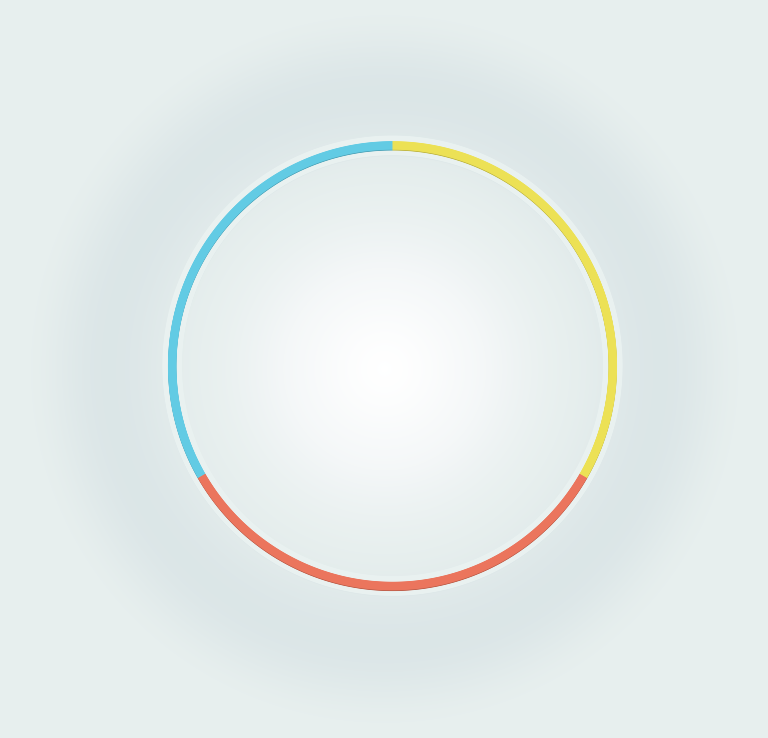
Reproduce this background procedurally as a WebGL 2 fragment shader.

```glsl
#version 300 es
precision highp float;
// A thin three-coloured ring on a pale backdrop with a soft radial glow.
// The backdrop is a radial gradient; the ring is an annulus distance split
// into three equal sectors, with a pale rim and a fine shade below it.

uniform vec2 u_resolution;
out vec4 fragColor;

const vec3 PAPER  = vec3(0.906, 0.937, 0.933);
const vec3 MIST   = vec3(0.860, 0.900, 0.906);
const vec3 RIM    = vec3(0.912, 0.947, 0.943);
const vec3 YELLOW = vec3(0.925, 0.882, 0.335);
const vec3 CORAL  = vec3(0.920, 0.460, 0.365);
const vec3 SKY    = vec3(0.385, 0.795, 0.895);

const float RING_RADIUS = 0.2985;
const float RING_HALF   = 0.0058;
const float RIM_HALF    = 0.0133;

// Signed distance to an annulus of given radius and half thickness.
float annulus(vec2 p, float radius, float halfWidth) {
    return abs(length(p) - radius) - halfWidth;
}

// Antialiased coverage of a signed distance.
float cover(float d, float pixel) {
    return 1.0 - smoothstep(-0.5 * pixel, 0.5 * pixel, d);
}

vec2 direction(float degrees) {
    float a = radians(degrees);
    return vec2(cos(a), sin(a));
}

// White centre, fading to paper, then to a misty band, then back to paper.
vec3 backdrop(float r) {
    vec3 c = mix(vec3(1.0), vec3(0.949, 0.962, 0.966), smoothstep(-0.02, 0.19, r));
    c = mix(c, PAPER, smoothstep(0.12, 0.26, r));
    c = mix(c, MIST, smoothstep(0.23, 0.375, r));
    return mix(c, PAPER, smoothstep(0.375, 0.495, r));
}

// Three equal sectors that meet at the top and at both lower sides.
vec3 sectorColor(vec2 p, float pixel) {
    float left = cover(p.x, pixel);
    vec3 upper = mix(YELLOW, SKY, left);
    float below = max(dot(p, direction(60.0)), dot(p, direction(120.0)));
    return mix(upper, CORAL, cover(below, pixel));
}

void main() {
    float pixel = 1.0 / u_resolution.y;
    vec2 p = (gl_FragCoord.xy - 0.5 * u_resolution) * pixel;
    vec2 q = p - vec2(0.0115, 0.0045);

    vec3 color = backdrop(length(p - vec2(0.001, 0.0)));

    // Pale rim with a faint shade along its lower edges.
    float rimShade = cover(annulus(q + vec2(0.0, 0.0014), RING_RADIUS, RIM_HALF), pixel);
    color = mix(color, MIST, 0.45 * rimShade);
    color = mix(color, RIM, cover(annulus(q, RING_RADIUS, RIM_HALF), pixel));

    // Coloured band over a slightly darker copy shifted downward.
    vec3 hue = sectorColor(q, pixel);
    float shade = cover(annulus(q + vec2(0.0, 0.0012), RING_RADIUS, RING_HALF), pixel);
    color = mix(color, hue * 0.82, shade);
    color = mix(color, hue, cover(annulus(q, RING_RADIUS, RING_HALF), pixel));

    fragColor = vec4(color, 1.0);
}
```
